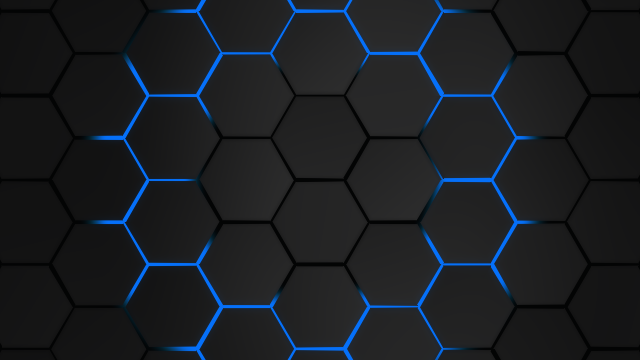
Write a WebGL 1 fragment shader that draws this background.

```glsl
precision highp float;
// Dark hexagonal plates with a ring of blue light shining through the gaps.

uniform vec2 u_resolution;

// Lengths are in canvas heights, measured from the canvas centre.
const vec2 PITCH = vec2(0.2046, 0.2345);       // column and row spacing
const vec2 LIGHT_CENTRE = vec2(-0.014, 0.0);
const vec2 RING_INNER = vec2(0.29, 0.385);     // light fades in
const vec2 RING_OUTER = vec2(0.56, 0.68);      // light fades out
const vec2 SHEEN_CENTRE = vec2(0.15, 0.0);
const vec2 SHEEN_RANGE = vec2(0.20, 0.78);

// Lengths are in plate heights.
const vec2 GAP_HALF_WIDTH = vec2(0.010, 0.025); // thinnest, widest
const float GAP_TAPER = 0.9;
const float BEVEL = 0.07;
const float HALO = 0.03;

const float PLATE_VARIATION = 0.16;
const float PLATE_TILT = 0.22;
const float LIGHT_VARIATION = 0.35;

const vec3 PLATE_LIT = vec3(0.146, 0.146, 0.147);
const vec3 PLATE_DIM = vec3(0.076, 0.076, 0.077);
const vec3 GAP_DARK = vec3(0.012, 0.014, 0.016);
const vec3 GLOW_FAINT = vec3(0.02, 0.17, 0.23);
const vec3 GLOW_BRIGHT = vec3(0.02, 0.44, 0.98);

const float SQRT3 = 1.7320508;

float hash(vec2 p) {
    vec3 v = fract(vec3(p.xyx) * vec3(0.1031, 0.1030, 0.0973));
    v += dot(v, v.yzx + 33.33);
    return fract((v.x + v.y) * v.z);
}

// Centre of the flat-topped hexagon of unit height that holds q.
vec2 hexCentre(vec2 q) {
    vec2 period = vec2(SQRT3, 1.0);
    vec2 evenShift = vec2(0.0, 0.5);
    vec2 oddShift = vec2(0.5 * SQRT3, 0.0);
    vec2 a = floor((q - evenShift) / period + 0.5) * period + evenShift;
    vec2 b = floor((q - oddShift) / period + 0.5) * period + oddShift;
    return distance(q, a) < distance(q, b) ? a : b;
}

// Axis through the nearest side of a hexagon, signed towards that side.
vec2 nearestSide(vec2 local, out vec2 axis) {
    vec2 rising = vec2(0.5 * SQRT3, 0.5);
    vec2 falling = vec2(0.5 * SQRT3, -0.5);
    axis = vec2(0.0, 1.0);
    if (abs(dot(local, rising)) > abs(dot(local, axis))) axis = rising;
    if (abs(dot(local, falling)) > abs(dot(local, axis))) axis = falling;
    return dot(local, axis) < 0.0 ? -axis : axis;
}

// Integer label for plate centres and edge midpoints.
vec2 latticeId(vec2 q) {
    return floor(q * vec2(4.0 / SQRT3, 4.0) + 0.5) + 64.0;
}

void main() {
    vec2 p = (gl_FragCoord.xy - 0.5 * u_resolution) / u_resolution.y;
    vec2 q = p / PITCH * vec2(0.5 * SQRT3, 1.0);
    float pixel = 1.0 / (u_resolution.y * PITCH.y);

    // Plate, nearest edge and position along that edge
    vec2 centre = hexCentre(q);
    vec2 local = q - centre;
    vec2 axis;
    vec2 side = nearestSide(local, axis);
    float edgeDistance = 0.5 - dot(local, side);
    vec2 midpoint = centre + 0.5 * side;
    float along = dot(q - midpoint, vec2(-axis.y, axis.x)) * SQRT3;
    vec2 plateId = latticeId(centre);
    vec2 edgeId = latticeId(midpoint);

    // Plate shade: broad sheen, variation between plates, slight tilt
    float sheen = length((p - SHEEN_CENTRE) * vec2(1.0, 0.6));
    vec3 color = mix(PLATE_LIT, PLATE_DIM, smoothstep(SHEEN_RANGE.x, SHEEN_RANGE.y, sheen));
    vec2 tilt = vec2(hash(plateId + 17.0), -hash(plateId + 41.0));
    color *= 1.0 + PLATE_VARIATION * (hash(plateId) - 0.5) + PLATE_TILT * dot(local, tilt);
    color *= mix(0.82, 1.0, smoothstep(0.0, BEVEL, edgeDistance));

    // Ring of light below the plates
    float radius = distance(p, LIGHT_CENTRE);
    float light = smoothstep(RING_INNER.x, RING_INNER.y, radius)
        * (1.0 - smoothstep(RING_OUTER.x, RING_OUTER.y, radius));
    light *= 1.0 - LIGHT_VARIATION * hash(edgeId + 73.0) * (1.0 - light * 0.6);
    vec3 glow = mix(GAP_DARK, GLOW_FAINT, smoothstep(0.0, 0.45, light));
    glow = mix(glow, GLOW_BRIGHT, smoothstep(0.25, 0.85, light));

    // Tapered gap, with a narrow halo on the plate rims
    float halfWidth = mix(GAP_HALF_WIDTH.x, GAP_HALF_WIDTH.y, hash(edgeId));
    halfWidth *= 1.0 + GAP_TAPER * (hash(edgeId + 29.0) - 0.5) * along;
    float gap = 1.0 - smoothstep(halfWidth - 0.6 * pixel, halfWidth + 0.6 * pixel, edgeDistance);
    float halo = exp(-max(edgeDistance - halfWidth, 0.0) / HALO);
    color += 0.10 * light * halo * GLOW_BRIGHT;
    color = mix(color, glow, gap);

    gl_FragColor = vec4(color, 1.0);
}
```
